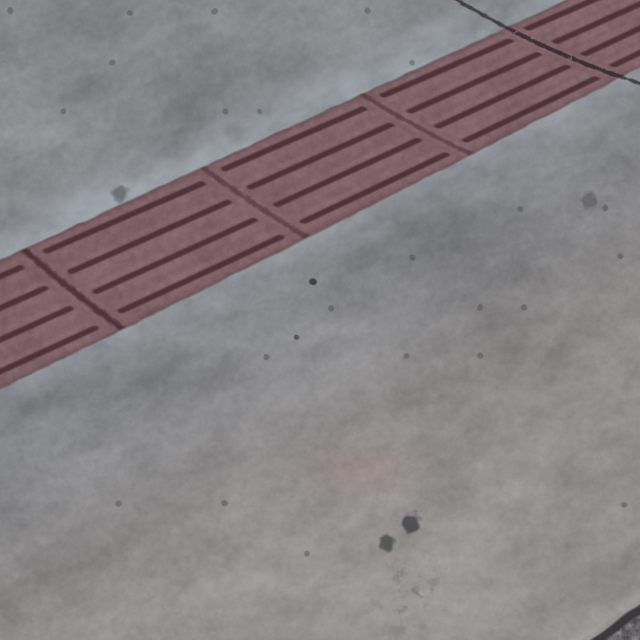
Give the GLSL for this texture, as a WebGL 2 fragment shader.

```glsl
#version 300 es
precision highp float;
// Weathered concrete slabs crossed by a slanted band of ribbed red paving tiles.

#define UPPER_EDGE vec2(0.5938, 0.4585)  // band border: height at x = 0, slope
#define LOWER_EDGE vec2(0.3919, 0.5030)
#define RIBS 4.0
#define RIB_HALF_LENGTH 0.42
#define RIB_WIDTH 0.0036
#define JOINT_WIDTH 0.0028
#define COOL_GREY vec3(0.515, 0.520, 0.535)
#define WARM_GREY vec3(0.565, 0.550, 0.545)
#define PALE_DUST vec3(0.640, 0.675, 0.705)
#define TILE_RED vec3(0.490, 0.375, 0.395)
#define GROOVE vec3(0.285, 0.170, 0.200)
#define DARK_GAP vec3(0.200, 0.180, 0.195)

uniform vec2 u_resolution;
out vec4 fragColor;

vec2 hash2(vec2 p) {
  p = vec2(dot(p, vec2(127.1, 311.7)), dot(p, vec2(269.5, 183.3)));
  return fract(sin(p) * 43758.55);
}

float corner(vec2 cell, vec2 f, vec2 o) {
  return dot(hash2(cell + o) * 2.0 - 1.0, f - o);
}

float gradientNoise(vec2 p) {
  vec2 i = floor(p), f = p - i;
  vec2 s = f * f * f * (f * (f * 6.0 - 15.0) + 10.0);
  return mix(mix(corner(i, f, vec2(0, 0)), corner(i, f, vec2(1, 0)), s.x),
             mix(corner(i, f, vec2(0, 1)), corner(i, f, vec2(1, 1)), s.x), s.y);
}

float fbm(vec2 p) {
  float sum = 0.0, amp = 1.0;
  for (int i = 0; i < 5; i++) {
    sum += amp * gradientNoise(p);
    p = mat2(1.6, 1.2, -1.2, 1.6) * p + 7.3;
    amp *= 0.55;
  }
  return sum;
}

// Soft elliptical patch, 1 at its centre.
float patchAt(vec2 p, vec2 centre, vec2 radius) {
  vec2 q = (p - centre) / radius;
  return exp(-dot(q, q));
}

// Small dark mark with a ragged rim.
float pit(vec2 p, vec2 centre, float radius, float rough) {
  return 1.0 - smoothstep(0.6, 1.25, length(p - centre) / radius + rough);
}

vec3 concrete(vec2 p, float above, float below, float grain) {
  vec2 along = mat2(0.91, -0.42, 0.42, 0.91) * p;
  float cloud = fbm(along * vec2(4.0, 8.0));
  float mottle = fbm(along * vec2(17.0, 28.0) + 4.0);
  vec3 col = mix(COOL_GREY, WARM_GREY, smoothstep(0.02, 0.4, below));
  col += 0.075 * cloud + 0.045 * mottle + 0.035 * grain;

  // broad light and dark areas
  col -= 0.035 * patchAt(p, vec2(0.80, 0.60), vec2(0.22, 0.13));
  col -= 0.030 * patchAt(p, vec2(0.42, 0.83), vec2(0.20, 0.07));
  col += 0.050 * patchAt(p, vec2(0.07, 0.79), vec2(0.09, 0.035));
  col += 0.035 * patchAt(p, vec2(0.40, 0.95), vec2(0.17, 0.04));
  col += 0.045 * patchAt(p, vec2(0.52, 0.485), vec2(0.055, 0.016));
  col += 0.035 * patchAt(p, vec2(0.62, 0.11), vec2(0.32, 0.12));
  col += vec3(0.01, -0.025, -0.03) * patchAt(p, vec2(0.56, 0.27), vec2(0.08, 0.035));

  // pale dust along both borders of the band
  float dust = above > 0.0 ? 0.85 * exp(-pow(above / 0.052, 2.0))
                           : 0.55 * exp(-max(below, 0.0) / 0.035);
  col = mix(col, PALE_DUST, dust * clamp(0.8 + 0.7 * cloud + 0.4 * mottle, 0.0, 1.0));

  // stains, pits and a worn patch
  float rough = 0.6 * gradientNoise(p * 90.0);
  float marks = pit(p, vec2(0.490, 0.560), 0.0060, rough);
  marks = max(marks, 0.7 * pit(p, vec2(0.463, 0.473), 0.0045, rough));
  marks = max(marks, 0.8 * pit(p, vec2(0.641, 0.183), 0.0160, rough));
  marks = max(marks, 0.7 * pit(p, vec2(0.605, 0.151), 0.0130, rough));
  marks = max(marks, 0.4 * pit(p, vec2(0.920, 0.688), 0.0130, rough));
  marks = max(marks, 0.5 * pit(p, vec2(0.187, 0.698), 0.0130, rough));
  float worn = patchAt(p, vec2(0.64, 0.065), vec2(0.05, 0.06));
  marks = max(marks, 0.35 * worn * smoothstep(0.0, 0.5, fbm(p * 38.0)));

  // scattered specks
  vec2 cell = floor(p * 13.0), seed = hash2(cell);
  vec2 spot = (cell + 0.2 + 0.6 * seed.yx) / 13.0;
  marks = max(marks, 0.4 * step(0.87, seed.x) * pit(p, spot, 0.005, rough));
  return mix(col, vec3(0.25, 0.25, 0.27), marks);
}

vec3 tiles(vec2 p, float v, float t, float width, float grain, float px) {
  vec3 col = TILE_RED + 0.035 * fbm(p * 13.0) + 0.045 * grain;
  float f = fract(t) - 0.495;
  float row = v * RIBS + 0.04 - 0.16 * f;
  float across = (fract(row) - 0.5) / RIBS * width;
  float beyond = max(abs(f) - RIB_HALF_LENGTH, 0.0) * 0.25;

  // raised rib: lit crown, then shadow on its near side
  float crown = length(vec2(beyond, across - 0.010)) - 0.006;
  float shade = length(vec2(beyond, across)) - RIB_WIDTH;
  float crest = length(vec2(beyond, across + 0.010)) - 0.003;
  col += 0.025 * (1.0 - smoothstep(-0.004, 0.005, crest));
  col += 0.018 * (1.0 - smoothstep(-0.004, 0.004, crown));
  col = mix(col, GROOVE, 0.88 * (1.0 - smoothstep(-0.002, 0.002 + px, shade)));

  // joints between tiles, deeper toward both ends
  float k = floor(t + 0.5);
  float joint = abs(t - k) * 0.23 + 0.002 * grain - JOINT_WIDTH;
  float depth = 0.4 + 0.3 * abs(k - 1.5);
  col += 0.02 * (1.0 - smoothstep(0.0, 0.012, joint));
  return mix(col, GROOVE, depth * (1.0 - smoothstep(-0.002, 0.002 + px, joint)));
}

void main() {
  vec2 p = gl_FragCoord.xy / u_resolution;
  float px = 1.0 / min(u_resolution.x, u_resolution.y);
  float grain = fbm(p * 75.0);

  // band coordinates: v runs across it, t counts tiles along it
  float top = UPPER_EDGE.x + UPPER_EDGE.y * p.x;
  float bottom = LOWER_EDGE.x + LOWER_EDGE.y * p.x - 0.02 * p.x * (1.0 - p.x);
  float v = (top - p.y) / (top - bottom);
  float x = p.x - (0.150 + 0.030 * p.x) * v;
  float t = (x - 0.0365) * (3.573 + 0.841 * (x - 0.3164));
  float wobble = 0.0025 * gradientNoise(p * 45.0);
  float above = (p.y - top) * 0.91 + wobble;
  float below = (bottom - p.y) * 0.89 + wobble;
  float outside = max(above, below);

  vec3 slab = concrete(p, above, below, grain);
  vec3 band = tiles(p, v, t, (top - bottom) * 0.9, grain, px);
  band *= 1.0 - 0.22 * exp(-abs(outside) / 0.004);
  vec3 col = mix(band, slab, smoothstep(-0.0015 - px, 0.0015 + px, outside));

  // slab joint crossing the band, with pale grit
  float gap = abs(t - 3.0) * 0.23 + 0.0025 * grain;
  col = mix(col, DARK_GAP, 0.8 * (1.0 - smoothstep(0.001, 0.004 + px, gap)));
  float grit = smoothstep(0.25, 0.6, fbm(p * 60.0 + 3.0)) * step(outside, 0.0);
  col = mix(col, vec3(0.60, 0.54, 0.53), 0.7 * grit * (1.0 - smoothstep(0.004, 0.011, gap)));

  // broken slab corner and gravel beyond it
  float rim = (p.y - 0.741 * (p.x - 0.9245)) * 0.803 + 0.004 * gradientNoise(p * 30.0);
  col += 0.06 * exp(-abs(rim - 0.012) / 0.012);
  vec3 gravel = vec3(0.40, 0.39, 0.40) + 0.22 * grain;
  col = mix(gravel, col, smoothstep(-0.014, -0.009, rim));
  col = mix(col, DARK_GAP, 0.9 * (1.0 - smoothstep(0.004, 0.008 + px, abs(rim + 0.006))));
  fragColor = vec4(clamp(col, 0.0, 1.0), 1.0);
}
```
